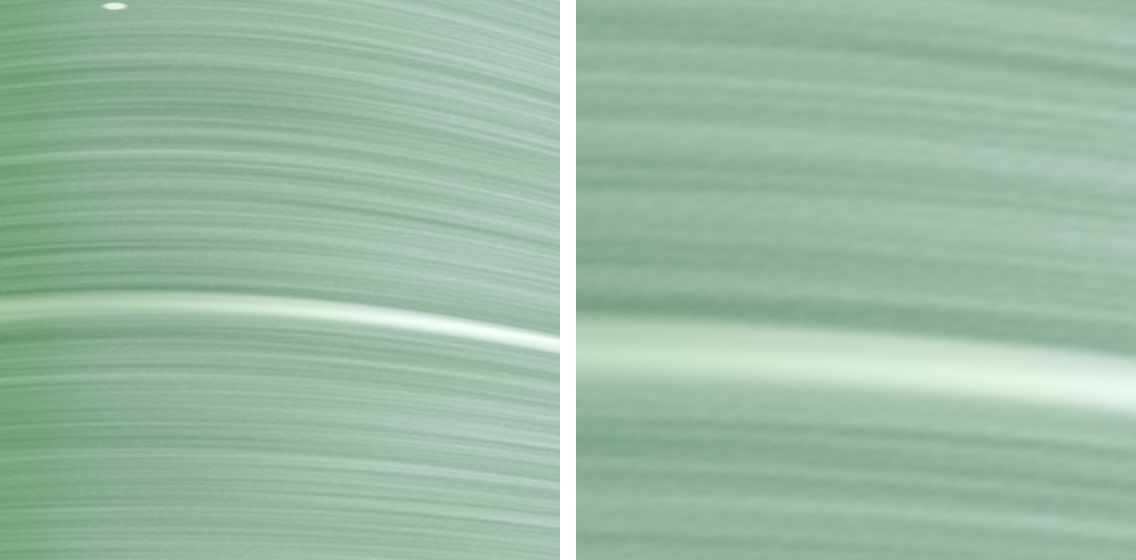
Left, the full canvas; right, a detail of the centre.
Write a Shadertoy shader that draws this texture.

```glsl
float hash(vec2 p) {
    return fract(sin(dot(p, vec2(127.1, 311.7))) * 43758.5);
}

// Distance to the nearest scattered point
float cellular(vec2 p) {
    vec2 cell = floor(p);
    float nearest = 1.0;
    for (int j = -1; j <= 1; j++)
    for (int i = -1; i <= 1; i++) {
        vec2 c = cell + vec2(i, j);
        vec2 point = c + vec2(hash(c), hash(c + 57.3));
        nearest = min(nearest, distance(p, point));
    }
    return nearest;
}

// Layered sines across the leaf, each fading and drifting along it
float veins(float across, float along) {
    float sum = 0.0;
    float freq = 105.0;
    for (int i = 0; i < 12; i++) {
        float k = float(i);
        float phase = 6.28 * hash(vec2(k, 3.0));
        float strength = 0.65 + 0.35 * sin(along * (3.0 + k * 0.7) + across * 23.0 + phase * 5.0);
        float drift = 0.9 * sin(along * (2.0 + 0.4 * k) + phase) + 1.5 * sin(across * 17.0 + k * 2.0);
        sum += strength * sin(across * freq + phase + drift) * (1.0 - 0.045 * k);
        freq *= 1.18;
    }
    return sum;
}

void mainImage(out vec4 fragColor, in vec2 fragCoord) {
    vec2 uv = fragCoord / iResolution.xy;

    // Leaf coordinate: veins arch more strongly towards the top
    float bend = uv.x - 0.28;
    float across = uv.y + 0.16 * bend * bend * mix(0.5, 1.5, uv.y);

    // Broad light from the right, with soft shaded patches
    float tone = mix(0.27, 0.73, smoothstep(-0.1, 1.0, uv.x));
    tone += 0.05 * sin(across * 19.0 + 1.2 * sin(uv.x * 4.0)) * sin(uv.x * 5.0 + 0.7);
    tone += 0.035 * sin(across * 43.0 + uv.x * 2.5);
    tone -= 0.13 * exp(-dot((uv - vec2(0.54, 0.82)) * vec2(4.0, 13.0), (uv - vec2(0.54, 0.82)) * vec2(4.0, 13.0)));
    tone += 0.06 * smoothstep(0.8, 1.0, uv.y);

    // Fine parallel veins and faint slanted grain
    tone += 0.058 * veins(across, uv.x);
    vec2 slanted = vec2(uv.x + uv.y * 0.6, across - uv.x * 0.35);
    tone += 0.10 * (cellular(slanted * vec2(70.0, 170.0)) - 0.45);

    // Shadows along both sides of the midrib
    float rib = across - 0.457;
    tone -= 0.17 * exp(-pow((rib - 0.031) / 0.009, 2.0));
    tone -= 0.13 * exp(-pow((rib + 0.050) / 0.025, 2.0)) * (1.0 - 0.6 * uv.x);

    vec3 color = mix(vec3(0.44, 0.595, 0.48), vec3(0.74, 0.835, 0.79), tone);
    color = mix(color, color * vec3(0.90, 0.98, 0.87), 1.0 - smoothstep(0.0, 0.22, uv.x));

    // Pale midrib, narrower and whiter to the right
    float halfWidth = mix(0.025, 0.018, uv.x);
    float ribMask = 1.0 - smoothstep(halfWidth * 0.35, halfWidth * 1.25, abs(rib));
    vec3 ribColor = mix(vec3(0.69, 0.81, 0.69), vec3(0.93, 0.98, 0.95), smoothstep(0.1, 0.85, uv.x));
    ribColor += 0.03 * sin(rib * 260.0 + 2.0 * sin(uv.x * 3.0));
    color = mix(color, ribColor, ribMask * mix(0.75, 0.97, smoothstep(0.0, 0.5, uv.x)));

    // Small bright fleck by the top edge
    float fleck = length((uv - vec2(0.205, 0.989)) / vec2(0.023, 0.007));
    color = mix(color, vec3(0.90, 0.97, 0.88), 1.0 - smoothstep(0.5, 1.2, fleck));

    fragColor = vec4(clamp(color, 0.0, 1.0), 1.0);
}
```
